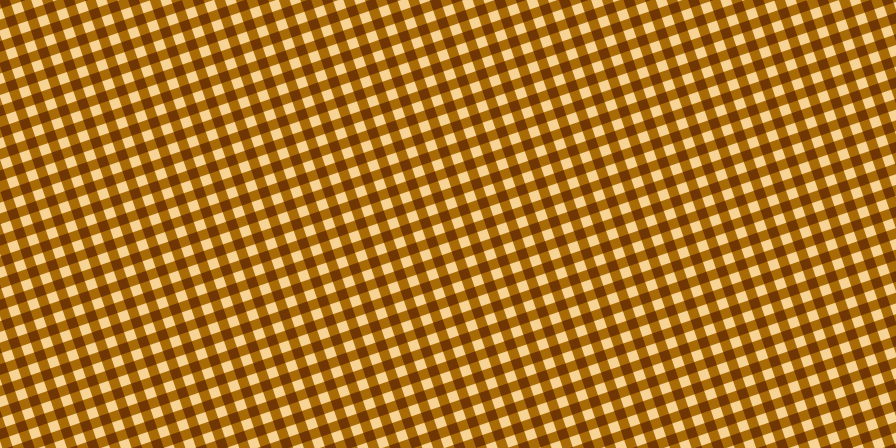
Give the GLSL for this pattern, as a Shadertoy shader.

```glsl
const float CHECKS_PER_HEIGHT = 22.0;          // repeats along one canvas height
const float TILT = radians(19.0);              // rise of the weave to the right
const float BAND_WIDTH = 0.5;                  // dyed share of each repeat
const vec2 PALE_CENTER = vec2(-0.021, -0.012); // a pale check, from canvas middle

const vec3 PALE = vec3(0.97, 0.83, 0.59);
const vec3 OCHRE = vec3(0.66, 0.42, 0.02);
const vec3 BROWN = vec3(0.44, 0.21, 0.01);

// Coverage of the dyed bands on both axes, centered between whole numbers
vec2 bandCoverage(vec2 p, float pixel) {
    vec2 inside = 0.5 * BAND_WIDTH - abs(fract(p) - 0.5);
    return clamp(inside / pixel + 0.5, 0.0, 1.0);
}

// Bare cloth, one dyed band, or two crossing bands
vec3 gingham(vec2 bands) {
    vec3 bareRow = mix(PALE, OCHRE, bands.x);
    vec3 dyedRow = mix(OCHRE, BROWN, bands.x);
    return mix(bareRow, dyedRow, bands.y);
}

void mainImage(out vec4 fragColor, in vec2 fragCoord) {
    vec2 p = (fragCoord - 0.5 * iResolution.xy) / iResolution.y - PALE_CENTER;

    // Turn into the weave axes, one unit per repeat
    vec2 warp = vec2(cos(TILT), sin(TILT));
    vec2 weft = vec2(-warp.y, warp.x);
    vec2 cloth = CHECKS_PER_HEIGHT * vec2(dot(p, warp), dot(p, weft));

    float pixel = CHECKS_PER_HEIGHT / iResolution.y;
    fragColor = vec4(gingham(bandCoverage(cloth, pixel)), 1.0);
}
```
